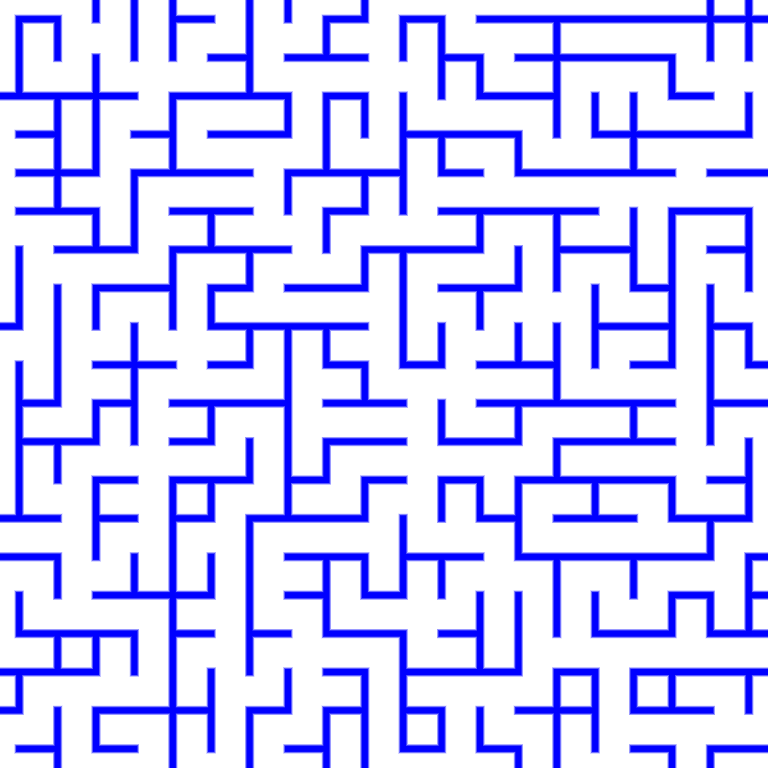
This pattern is drawn by a Shadertoy shader. Its source:

```glsl
const float CELLS = 20.0;         // lattice posts along the canvas height
const float HALF_WIDTH = 0.1;     // half wall thickness, in cells
const float SOFTNESS = 0.032;     // half width of the wall edge ramp, in cells
const uint SEED = 17u;
const vec3 WALL = vec3(0.0, 0.0, 1.0);
const vec3 GROUND = vec3(1.0);

uint hash(ivec2 post) {
    uvec2 u = uvec2(post + 512);
    uint h = u.x * 73856093u ^ u.y * 19349663u ^ SEED * 83492791u;
    h = (h ^ (h >> 16)) * 0x7feb352du;
    h = (h ^ (h >> 15)) * 0x846ca68bu;
    return h ^ (h >> 16);
}

// One of the four axis directions, chosen per post
ivec2 randomDirection(ivec2 post) {
    uint h = hash(post) >> 30;
    int side = (h & 1u) == 0u ? -1 : 1;
    return (h & 2u) == 0u ? ivec2(side, 0) : ivec2(0, side);
}

// Direction of the wall that leaves a post; doubled walls and
// closed squares are opened by turning the even posts away
ivec2 wallDirection(ivec2 post) {
    ivec2 dir = randomDirection(post);
    if (((post.x + post.y) & 1) != 0) return dir;

    ivec2 walker = post;
    for (int i = 0; i < 4; i++) walker += randomDirection(walker);
    if (walker != post) return dir;

    bool oppositeTaken = randomDirection(post - dir) == dir;
    return oppositeTaken ? dir.yx : -dir;
}

// Distance to a unit wall with square ends
float wallDistance(vec2 p, vec2 start, vec2 dir) {
    vec2 q = abs(p - start - 0.5 * dir) - 0.5 * abs(dir) - HALF_WIDTH;
    return max(q.x, q.y);
}

void mainImage(out vec4 fragColor, in vec2 fragCoord) {
    // Posts sit at the cell centres
    vec2 p = fragCoord / iResolution.y * CELLS - 0.5;
    ivec2 nearest = ivec2(floor(p + 0.5));

    // Nearest wall among the surrounding posts
    float dist = 1.0;
    for (int y = -1; y <= 1; y++) {
        for (int x = -1; x <= 1; x++) {
            ivec2 post = nearest + ivec2(x, y);
            dist = min(dist, wallDistance(p, vec2(post), vec2(wallDirection(post))));
        }
    }

    // Soft edge, never narrower than a pixel
    float ramp = max(SOFTNESS, 0.5 * CELLS / iResolution.y);
    float ground = clamp(0.5 + 0.5 * dist / ramp, 0.0, 1.0);
    fragColor = vec4(mix(WALL, GROUND, ground), 1.0);
}
```
